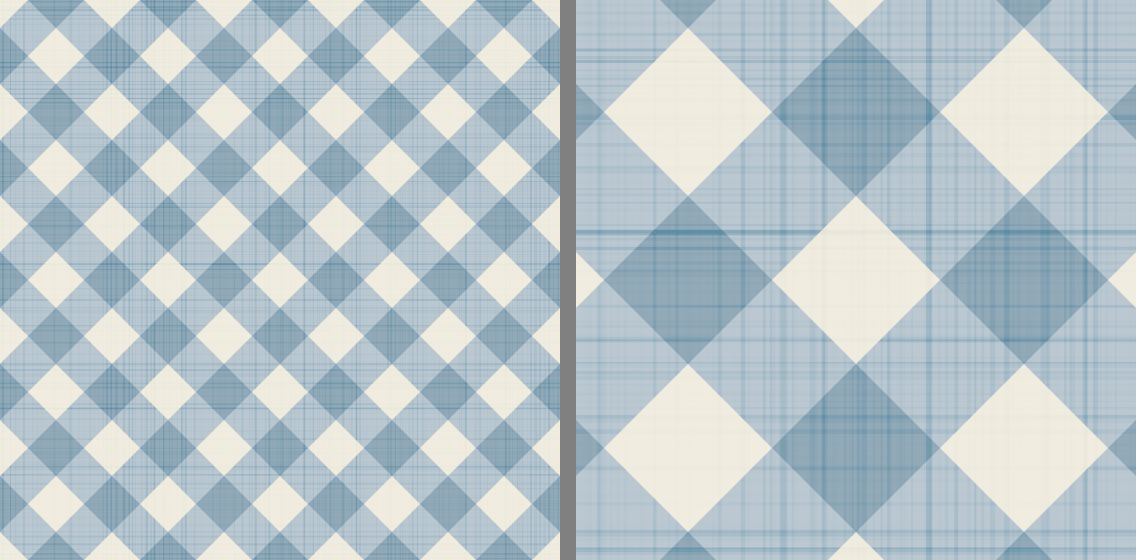
Left: the whole. Right: its middle third, enlarged.
A WebGL 1 fragment shader for this pattern:

```glsl
precision highp float;
// Diagonal gingham in dusty blue and cream, with an irregular linen thread grain.
uniform vec2 u_resolution;

const float CHECKS = 5.0; // repeats across and down
const vec3 CREAM = vec3(0.942, 0.925, 0.875);
const vec3 PALE_BLUE = vec3(0.735, 0.785, 0.820);
const vec3 DEEP_BLUE = vec3(0.575, 0.665, 0.720);
const vec3 THREAD_BLUE = vec3(0.30, 0.52, 0.63);

float hash(vec2 p) {
  vec3 q = fract(p.xyx * 0.1031);
  q += dot(q, q.yzx + 33.33);
  return fract((q.x + q.y) * q.z);
}

// Smooth 1D noise that wraps after a whole number of cells.
float wrapNoise(float x, float cells, float seed) {
  float t = x * cells;
  float i = floor(t);
  float f = smoothstep(0.0, 1.0, t - i);
  float a = hash(vec2(mod(i, cells), seed));
  float b = hash(vec2(mod(i + 1.0, cells), seed));
  return mix(a, b, f);
}

// Coverage of one diagonal stripe set: half a period filled.
float stripe(float t, float pixel) {
  float d = 0.25 - abs(fract(t) - 0.5);
  return clamp(d / pixel + 0.5, 0.0, 1.0);
}

// Parallel threads, one per cell, with random place, width and weight.
float threads(float across, float along, float count, float seed, float pixel) {
  float t = across * count;
  float id = mod(floor(t), count);
  float center = mix(0.3, 0.7, hash(vec2(id, seed)));
  float halfWidth = mix(0.10, 0.24, hash(vec2(id, seed + 7.0)));
  float weight = pow(hash(vec2(id, seed + 13.0)), 2.0);
  float px = pixel * count;
  float line = clamp((halfWidth - abs(fract(t) - center)) / px + 0.5, 0.0, 1.0);
  line *= min(1.0, 2.0 * halfWidth / px);
  float fade = mix(0.55, 1.0, wrapNoise(along, 9.0, id + seed * 3.0));
  return line * weight * fade;
}

// Coarse and fine threads in one direction, gathered into loose bunches.
float grain(float across, float along, float seed, float pixel) {
  float bunch = mix(0.45, 1.25, wrapNoise(across, 24.0, seed));
  float coarse = threads(across, along, 128.0, seed + 20.0, pixel);
  float fine = threads(across, along, 230.0, seed + 50.0, pixel);
  return bunch * (coarse + 0.6 * fine);
}

void main() {
  vec2 uv = gl_FragCoord.xy / u_resolution;
  float pixel = 1.0 / min(u_resolution.x, u_resolution.y);

  // Crossed diagonal stripes
  float edge = 1.414 * CHECKS * pixel;
  float rising = stripe((uv.x - uv.y) * CHECKS, edge);
  float falling = stripe((uv.x + uv.y) * CHECKS, edge);
  float both = rising * falling;
  float either = rising + falling - both;
  vec3 color = mix(mix(CREAM, PALE_BLUE, either), DEEP_BLUE, both);

  // Linen grain, stronger where the dye is deeper
  float weave = grain(uv.x, uv.y, 3.0, pixel) + grain(uv.y, uv.x, 101.0, pixel);
  float dye = mix(mix(0.04, 0.33, either), 0.56, both);
  color = mix(color, THREAD_BLUE, clamp(weave * dye, 0.0, 0.75));

  gl_FragColor = vec4(color, 1.0);
}
```
